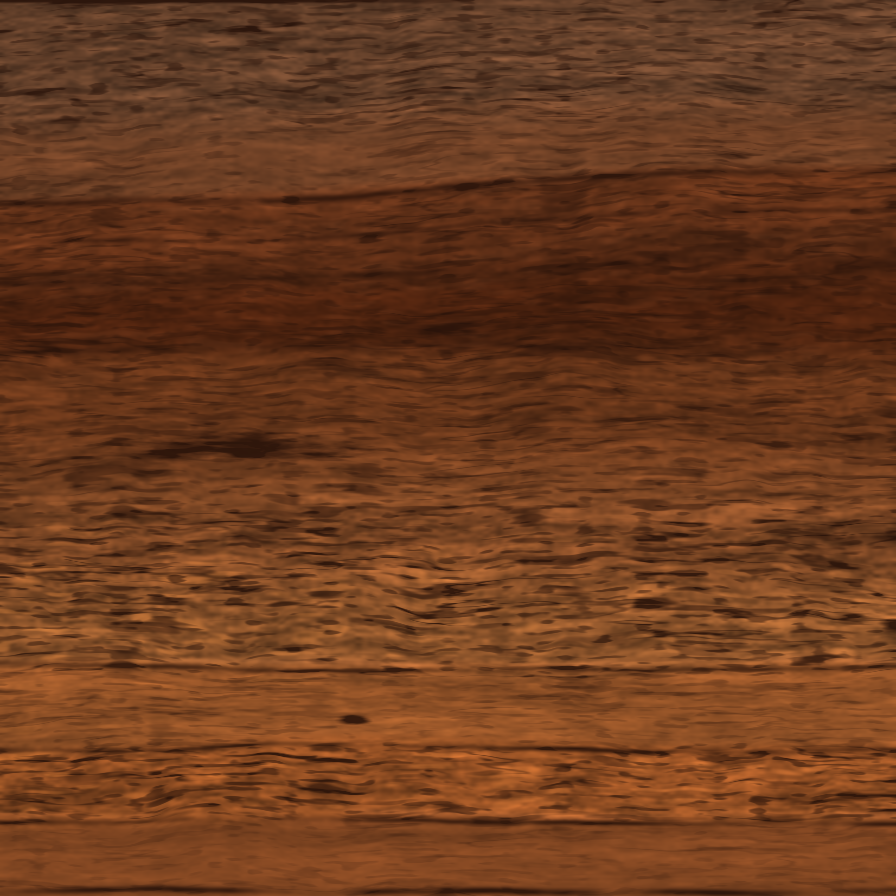
Give the GLSL for this texture, as a Shadertoy shader.

```glsl
// Dark walnut plank with horizontal grain: a vertical run of colour bands
// is bent slightly, then covered by stretched noise fibres, fine dark pores,
// thin cracks, broken growth seams and a few ragged knots.

float hash(vec2 p) {
    return fract(sin(dot(p, vec2(127.1, 311.7))) * 43758.5453);
}

float noise(vec2 p) {
    vec2 i = floor(p), f = fract(p);
    f = f * f * (3.0 - 2.0 * f);
    return mix(mix(hash(i), hash(i + vec2(1, 0)), f.x),
               mix(hash(i + vec2(0, 1)), hash(i + vec2(1, 1)), f.x), f.y);
}

float fbm(vec2 p) {
    float sum = 0.0, amp = 0.5;
    for (int i = 0; i < 4; i++) {
        sum += amp * noise(p);
        p = p * 2.03 + 17.3;
        amp *= 0.5;
    }
    return sum / 0.9375;
}

// 1 between two depths, with soft borders
float band(float t, float start, float end, float soft) {
    return smoothstep(start - soft, start + soft, t) * (1.0 - smoothstep(end - soft, end + soft, t));
}

// Base colour by depth, 0 at the top edge and 1 at the bottom
vec3 plankColor(float t) {
    vec3 c = vec3(0.365, 0.235, 0.155);
    c = mix(c, vec3(0.43, 0.25, 0.145), smoothstep(0.10, 0.18, t));
    c = mix(c, vec3(0.37, 0.185, 0.09), smoothstep(0.205, 0.235, t));
    c = mix(c, vec3(0.28, 0.125, 0.052), smoothstep(0.26, 0.35, t));
    c = mix(c, vec3(0.39, 0.203, 0.096), smoothstep(0.36, 0.43, t));
    c = mix(c, vec3(0.46, 0.262, 0.135), smoothstep(0.45, 0.60, t));
    c = mix(c, vec3(0.51, 0.305, 0.155), smoothstep(0.60, 0.70, t));
    c = mix(c, vec3(0.56, 0.315, 0.15), smoothstep(0.73, 0.76, t));
    c = mix(c, vec3(0.52, 0.28, 0.125), smoothstep(0.82, 0.85, t));
    return mix(c, vec3(0.48, 0.26, 0.125), smoothstep(0.905, 0.925, t));
}

// Thin line along the grain, broken into stretches
float seam(vec2 p, float depth, float width) {
    float wave = (fbm(vec2(p.x * 6.0, depth * 91.0)) - 0.5) * 0.012;
    float d = (p.y - depth - wave) / width;
    return exp(-d * d) * smoothstep(0.15, 0.75, fbm(vec2(p.x * 9.0, depth * 57.0)));
}

// Flat dark spot with a frayed outline
float knot(vec2 p, vec2 center, vec2 radius) {
    float fray = fbm(p * vec2(25.0, 130.0)) - 0.5;
    return 1.0 - smoothstep(0.2, 1.2, length((p - center) / radius) + 1.3 * fray);
}

// Short thin dark dashes
float pores(vec2 p, float cut) {
    return smoothstep(cut, cut + 0.2, noise(p) * 0.8 + 0.2 * noise(p * 2.3 + 9.0));
}

void mainImage(out vec4 fragColor, in vec2 fragCoord) {
    vec2 uv = fragCoord / iResolution.xy;
    vec2 p = vec2(uv.x, 1.0 - uv.y);

    // Bend the layers, most of all near the upper growth line
    float rise = (p.y - 0.2) / 0.12;
    vec2 q = p;
    q.y += 0.034 * smoothstep(0.2, 1.0, p.x) * exp(-rise * rise);
    q.y += 0.012 * (noise(p * vec2(3.0, 7.0)) - 0.5);

    // Gentle wobble slants the fibres without swelling them
    vec2 g = q;
    g.y += 0.016 * (noise(p * vec2(8.0, 12.0)) - 0.5) + 0.005 * (noise(p * vec2(30.0, 32.0)) - 0.5);

    // Rough and smooth zones
    float rough = 0.7 + 0.25 * band(q.y, 0.0, 0.14, 0.02)
                + 0.4 * band(q.y, 0.57, 0.735, 0.04) + 0.4 * band(q.y, 0.84, 0.91, 0.008)
                - 0.25 * band(q.y, 0.75, 0.83, 0.01) - 0.35 * smoothstep(0.91, 0.93, q.y)
                - 0.2 * band(q.y, 0.15, 0.20, 0.02);

    // Fibres from long streaks down to fine flecks
    float streak = fbm(g * vec2(2.2, 45.0)) - 0.5;
    float fibre = noise(g * vec2(17.0, 135.0) + 5.0) - 0.5;
    float fleck = noise(g * vec2(50.0, 215.0) + 31.0) - 0.5;
    float speck = noise(g * vec2(140.0, 290.0) + 63.0) - 0.5;
    float cloud = fbm(p * vec2(3.0, 9.0) + 8.0) - 0.5;

    vec3 color = plankColor(q.y + 0.03 * streak);
    color *= 1.05 + 0.4 * streak + 0.12 * cloud + rough * (0.3 * fibre + 0.36 * fleck + 0.22 * speck);

    // Golden glints, stronger at the lower left
    float glint = smoothstep(0.58, 0.90, noise(g * vec2(32.0, 170.0) + 77.0));
    float gold = band(q.y, 0.58, 0.92, 0.06) * (1.0 - 0.6 * p.x);
    color += glint * rough * mix(vec3(0.05, 0.032, 0.02), vec3(0.13, 0.078, 0.03), gold);

    // Many fine pores, and hairline cracks along noise contours
    float patches = smoothstep(0.25, 0.65, fbm(p * vec2(4.0, 18.0) + 3.0));
    float dark = 0.55 * rough * patches * pores(g * vec2(22.0, 175.0) + 140.0, 0.57);
    dark += 0.45 * rough * pores(g * vec2(46.0, 230.0) + 211.0, 0.6);
    float contour = abs(fbm(g * vec2(5.0, 50.0) + 41.0) - 0.5);
    float crack = 1.0 - smoothstep(0.0, 0.035, contour);
    dark += 0.4 * rough * crack * smoothstep(0.4, 0.7, noise(p * vec2(11.0, 60.0) + 19.0));

    // Growth seams, with pale edges beside the lower two
    dark += 0.8 * seam(q, 0.222, 0.004) + 0.45 * seam(q, 0.265, 0.003) + 0.5 * seam(q, 0.31, 0.004);
    dark += 0.6 * seam(q, 0.39, 0.004) * (1.0 - 0.8 * p.x) + 0.85 * seam(q, 0.745, 0.0035);
    dark += 0.8 * seam(q, 0.838, 0.003) + 0.85 * seam(q, 0.918, 0.003) + 0.95 * seam(q, 0.993, 0.004);
    dark += 0.9 * band(p.y, -0.1, 0.003, 0.002) * (1.0 - smoothstep(0.3, 0.6, p.x));
    color += vec3(0.13, 0.08, 0.05) * (seam(q, 0.736, 0.004) + seam(q, 0.910, 0.004));

    // Knots
    dark += 0.8 * knot(p, vec2(0.27, 0.498), vec2(0.13, 0.016));
    dark += 0.5 * knot(p, vec2(0.50, 0.368), vec2(0.06, 0.010));
    dark += knot(p, vec2(0.395, 0.803), vec2(0.018, 0.005));
    dark += knot(p, vec2(0.998, 0.697), vec2(0.016, 0.011));

    color = mix(color, vec3(0.15, 0.068, 0.035), clamp(dark, 0.0, 0.88));
    fragColor = vec4(clamp(color, 0.0, 1.0), 1.0);
}
```
